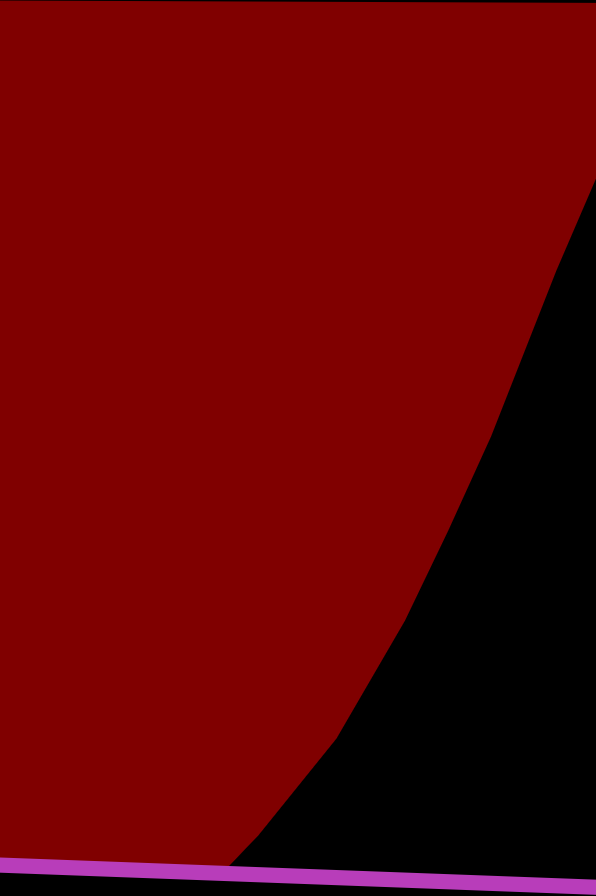
This background is drawn by a WebGL 2 fragment shader. Its source:

```glsl
#version 300 es
precision highp float;

uniform vec2 u_resolution;
out vec4 fragColor;

const vec3 BLACK = vec3(0.0);
const vec3 MAROON = vec3(0.502, 0.0, 0.0);
const vec3 ORCHID = vec3(0.72, 0.24, 0.73);

// The canvas spans 2 by 3 units
const vec2 CANVAS = vec2(2.0, 3.0);

// Corners of the faceted slope, from bottom to top
const int CORNERS = 9;
const vec2 SLOPE[CORNERS] = vec2[CORNERS](
    vec2(0.600, -0.075), vec2(0.867, 0.203), vec2(1.129, 0.527),
    vec2(1.359, 0.922), vec2(1.504, 1.223), vec2(1.648, 1.539),
    vec2(1.867, 2.094), vec2(2.000, 2.402), vec2(2.260, 3.005));

// Coverage of the negative side of a signed distance
float coverage(float dist, float pixel) {
    return clamp(0.5 - dist / pixel, 0.0, 1.0);
}

// Signed distance to the line through a and b, positive on its left
float lineDistance(vec2 p, vec2 a, vec2 b) {
    vec2 along = normalize(b - a);
    return dot(p - a, vec2(-along.y, along.x));
}

// Signed distance to the slope facet at this height, positive on its right
float slopeDistance(vec2 p) {
    float dist = -1.0;
    for (int i = 0; i < CORNERS - 1; i++) {
        if (p.y >= SLOPE[i].y && p.y < SLOPE[i + 1].y) {
            dist = -lineDistance(p, SLOPE[i], SLOPE[i + 1]);
        }
    }
    return dist;
}

void main() {
    vec2 p = gl_FragCoord.xy / u_resolution * CANVAS;
    float pixel = CANVAS.y / u_resolution.y;

    // Red field between the slope, the top rim and the lower band
    float rim = lineDistance(p, vec2(0.0, 2.9983), vec2(2.0, 2.9903));
    float band = lineDistance(p, vec2(0.0, 0.1035), vec2(2.0, 0.0293));
    float field = coverage(slopeDistance(p), pixel)
                * coverage(rim, pixel) * coverage(-band, pixel);
    vec3 color = mix(BLACK, MAROON, field);

    // Slanted band along the bottom
    color = mix(color, ORCHID, coverage(abs(band) - 0.0254, pixel));

    fragColor = vec4(color, 1.0);
}
```
